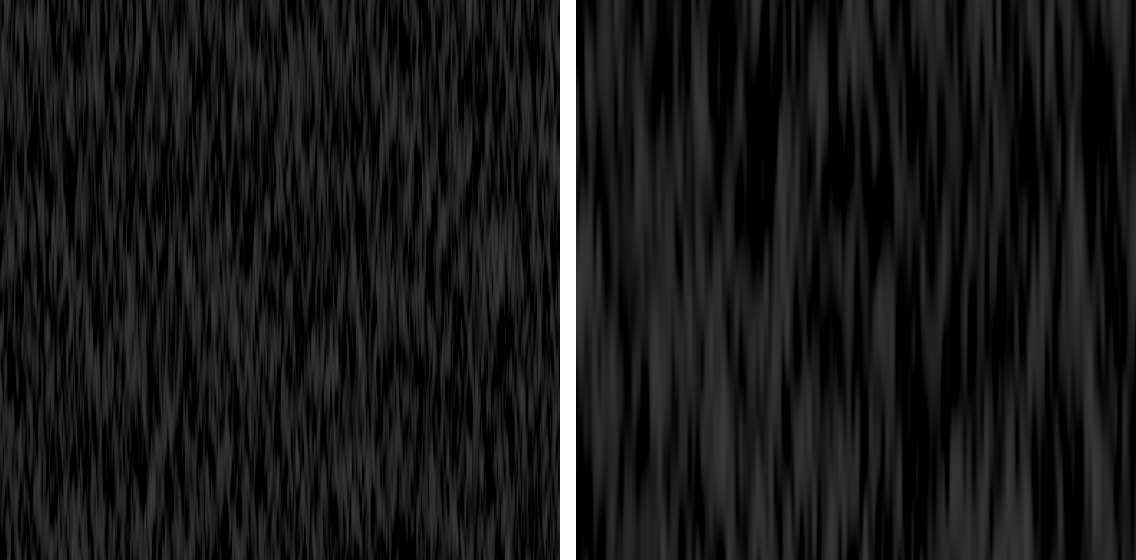
Left, the full canvas; right, a detail of the centre.
This texture is drawn by a Shadertoy shader. Its source:

```glsl
#define FIBRE_COLOR vec3(0.258)
#define COARSE_FIBRES 40.0
#define BROAD_FIBRES 105.0
#define MEDIUM_FIBRES 200.0
#define FINE_FIBRES 390.0
#define DARK_CUTOFF 0.93
#define TONE_CURVE 0.45
#define SWAY 0.0003

const float TAU = 6.2831853;

vec2 hash2(vec2 p)
{
    vec3 q = fract(p.xyx * vec3(0.1031, 0.1030, 0.0973));
    q += dot(q, q.yzx + 33.33);
    return fract((q.xx + q.yz) * q.zy);
}

// Brightness along one fibre: three sines of random pitch and phase
float fibre(float id, float y, float cycles, float seed)
{
    float sum = 0.0;
    for (int i = 0; i < 3; i++)
    {
        vec2 r = hash2(vec2(id, seed + 7.0 * float(i)));
        sum += sin(TAU * (y * cycles * mix(0.3, 1.7, r.x) + r.y));
    }
    return sum;
}

// Neighbouring fibres blended across x, scaled to unit variance
float fibreLayer(vec2 p, float count, float cycles, float seed)
{
    float x = p.x * count + seed * 0.37;
    float id = floor(x);
    float blend = smoothstep(0.0, 1.0, x - id);
    float left = fibre(id, p.y, cycles, seed);
    float right = fibre(id + 1.0, p.y, cycles, seed);
    return mix(left, right, blend) / 1.05;
}

void mainImage(out vec4 fragColor, in vec2 fragCoord)
{
    vec2 p = fragCoord / iResolution.y;

    // Slight drift of the strands from straight vertical
    p.x += SWAY * (sin(p.y * 13.0 + p.x * 31.0) + sin(p.y * 23.0 - p.x * 47.0));

    // Wide dark gaps down to hair-thin grain
    float grain = 0.14 * fibreLayer(p, COARSE_FIBRES, 2.2, 11.0)
                + 0.53 * fibreLayer(p, BROAD_FIBRES, 2.3, 43.0)
                + 0.58 * fibreLayer(p, MEDIUM_FIBRES, 3.6, 89.0)
                + 0.62 * fibreLayer(p, FINE_FIBRES, 6.5, 137.0);

    // Clip the gaps to black and compress the highlights
    float light = 1.0 - exp(-TONE_CURVE * max(grain + DARK_CUTOFF, 0.0));
    fragColor = vec4(FIBRE_COLOR * light, 1.0);
}
```
